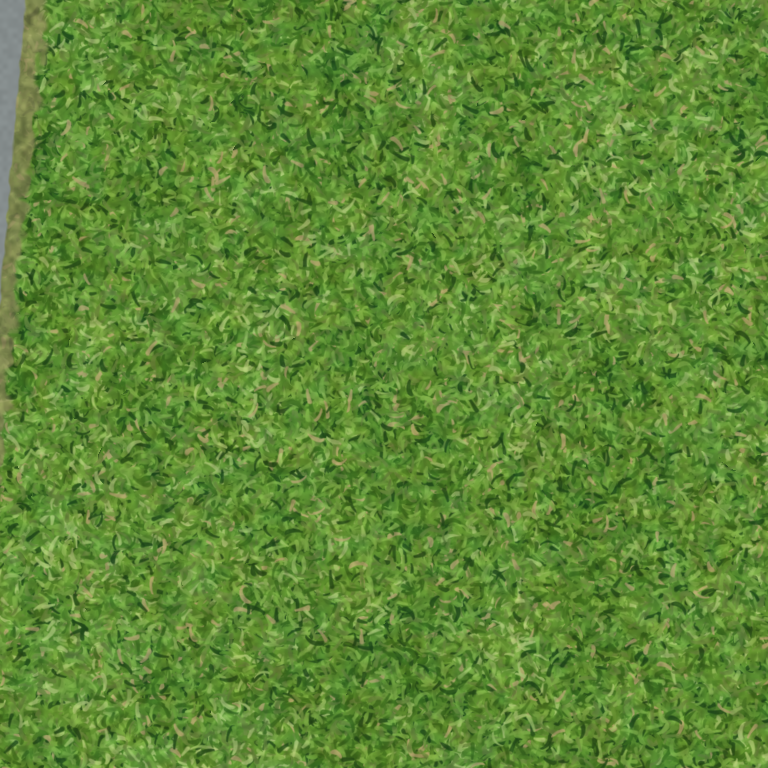
Give the GLSL for this texture, as a three.js fragment shader.

```glsl
// Mown lawn seen from above, with a worn earth verge and paving at upper left.
// Layers of short, curved, randomly turned blades lie over mottled turf;
// broad noise shifts their tone and fine noise adds grain.

varying vec2 vUv;

const vec3 SHADOW = vec3(0.13, 0.28, 0.09);
const vec3 DARK   = vec3(0.22, 0.40, 0.11);
const vec3 LEAF   = vec3(0.35, 0.54, 0.18);
const vec3 LIGHT  = vec3(0.47, 0.65, 0.27);
const vec3 PALE   = vec3(0.64, 0.74, 0.44);
const vec3 OLIVE  = vec3(0.39, 0.51, 0.23);
const vec3 STRAW  = vec3(0.67, 0.62, 0.42);
const vec3 EARTH  = vec3(0.53, 0.52, 0.34);
const vec3 PAVING = vec3(0.52, 0.55, 0.55);

const int   LAYERS      = 5;
const float BLADE_CELLS = 74.0;  // blade cells across the canvas
const float BLADE_SOFT  = 0.11;  // edge softness, in cells
const float OPACITY     = 0.82;
const float PATCH_SCALE = 9.0;
const float PATCH_SHIFT = 0.42;
const float GRAIN_SCALE = 150.0;
const float GRAIN_DEPTH = 0.13;

// Three random values per lattice point
vec3 hash3(vec2 p) {
  vec3 q = fract(p.xyx * vec3(0.1031, 0.1030, 0.0973));
  q += dot(q, q.yxz + 33.33);
  return fract((q.xxy + q.yzz) * q.zyx);
}

float noise(vec2 p) {
  vec2 cell = floor(p);
  vec2 f = fract(p);
  f = f * f * (3.0 - 2.0 * f);
  float low  = mix(hash3(cell).x, hash3(cell + vec2(1.0, 0.0)).x, f.x);
  float high = mix(hash3(cell + vec2(0.0, 1.0)).x, hash3(cell + 1.0).x, f.x);
  return mix(low, high, f.y);
}

// Green from shade (0) to bright tip (1)
vec3 grassTone(float t) {
  vec3 color = mix(DARK, LEAF, smoothstep(0.05, 0.35, t));
  color = mix(color, LIGHT, smoothstep(0.45, 0.75, t));
  return mix(color, PALE, smoothstep(0.82, 1.0, t));
}

// Mostly green, with a few olive, straw and shadowed blades
vec3 bladeColor(vec3 rnd, float tone) {
  vec3 color = grassTone(rnd.x + tone);
  color = mix(color, OLIVE, step(0.84, rnd.y));
  color = mix(color, STRAW, step(0.965, rnd.y));
  return mix(color, SHADOW, step(rnd.y, 0.07 - 0.15 * tone));
}

// Coverage of a tapered blade, p measured from its centre in cells
float blade(vec2 p, vec3 rnd) {
  float angle = rnd.x * 6.2832;
  vec2 along = vec2(cos(angle), sin(angle));
  vec2 q = vec2(dot(p, along), dot(p, vec2(-along.y, along.x)));
  float halfLength = mix(0.28, 0.75, rnd.y);
  q.y += (rnd.z - 0.5) * q.x * q.x;
  float halfWidth = mix(0.11, 0.21, rnd.z) * (1.0 - 0.3 * q.x / halfLength);
  float d = length(vec2(max(abs(q.x) - halfLength, 0.0), q.y)) - halfWidth;
  return 1.0 - smoothstep(-BLADE_SOFT, BLADE_SOFT, d);
}

// Paint one layer of scattered blades over the colour below
vec3 bladeLayer(vec3 under, vec2 uv, float layer, float tone) {
  vec2 p = uv * BLADE_CELLS + layer * vec2(41.37, 67.71);
  vec2 home = floor(p);
  for (int j = -1; j <= 1; j++) {
    for (int i = -1; i <= 1; i++) {
      vec2 cell = home + vec2(float(i), float(j));
      vec2 center = cell + hash3(cell + 13.0).xy;
      float cover = blade(p - center, hash3(cell + 151.0));
      under = mix(under, bladeColor(hash3(cell + 307.0), tone), cover * OPACITY);
    }
  }
  return under;
}

void main() {
  vec2 uv = vUv;

  // Broad patches and mottled turf
  float patches = 0.6 * noise(uv * PATCH_SCALE) + 0.4 * noise(uv * PATCH_SCALE * 3.1 + 7.0);
  float tone = (patches - 0.5) * PATCH_SHIFT;
  vec3 color = grassTone(noise(uv * 70.0) * 0.7 + tone);

  // Blades
  for (int k = 0; k < LAYERS; k++) {
    color = bladeLayer(color, uv, float(k), tone);
  }

  // Fine grain and slight drift towards yellow or blue
  float grain = noise(uv * GRAIN_SCALE) - 0.5;
  float hue = noise(uv * 55.0 + 90.0) - 0.5;
  color *= 1.0 + GRAIN_DEPTH * 2.0 * grain;
  color += hue * vec3(0.05, 0.0, -0.03);

  // Worn earth verge and paving, both narrowing downwards
  float down = 1.0 - uv.y;
  float ragged = noise(uv * 85.0 + 20.0) - 0.5;
  float vergeEdge = 0.061 - 0.098 * down + 0.020 * ragged;
  float pavingEdge = 0.033 - 0.085 * down + 0.004 * ragged;
  vec3 earth = EARTH * (0.78 + 0.44 * noise(uv * 130.0 + 50.0));
  earth = mix(earth, color, 0.25);
  vec3 paving = PAVING * (1.0 + 0.08 * grain);
  color = mix(earth, color, smoothstep(-0.005, 0.005, uv.x - vergeEdge));
  color = mix(paving, color, smoothstep(-0.002, 0.002, uv.x - pavingEdge));

  gl_FragColor = vec4(color, 1.0);
}
```
